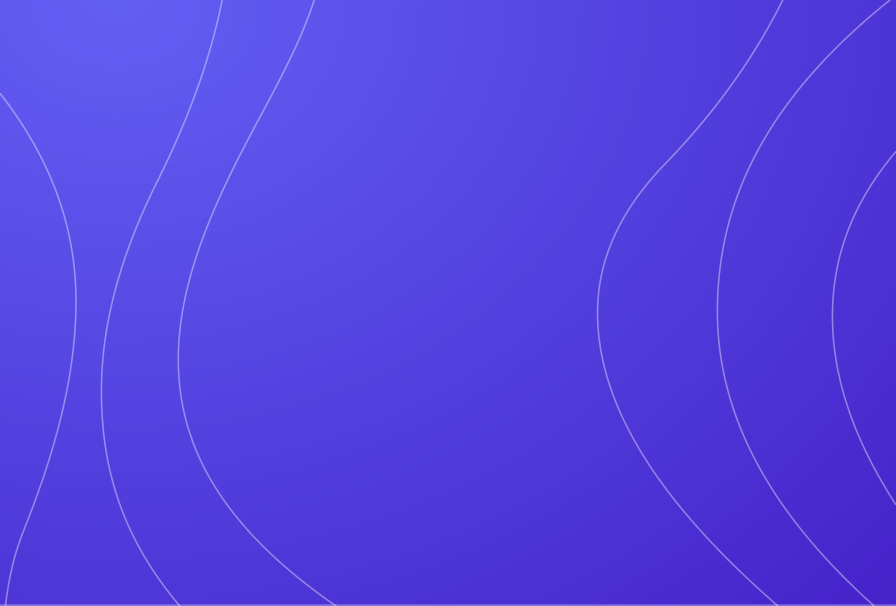
Give the GLSL for this background, as a WebGL 2 fragment shader.

```glsl
#version 300 es
precision highp float;

uniform vec2 u_resolution;
out vec4 fragColor;

const float ASPECT = 1.48;
const float FAR = 10.0;
const vec3 LIGHT_INDIGO = vec3(0.386, 0.374, 0.958);
const vec3 DEEP_VIOLET = vec3(0.260, 0.122, 0.780);
const vec3 LINE_TINT = vec3(0.96, 0.94, 1.0);

// A knot holds x, depth below the top edge, and slope dx/ddepth.
// Distance to the cubic Hermite span between two knots.
float spanDistance(vec2 p, vec3 a, vec3 b) {
    if (p.y < a.y || p.y > b.y) return FAR;
    float h = b.y - a.y;
    float t = (p.y - a.y) / h;
    float rise = b.x - a.x;
    float c2 = 3.0 * rise - h * (2.0 * a.z + b.z);
    float c3 = h * (a.z + b.z) - 2.0 * rise;
    float x = a.x + t * (h * a.z + t * (c2 + t * c3));
    float slope = a.z + t * (2.0 * c2 + 3.0 * t * c3) / h;
    return abs(p.x - x) / sqrt(1.0 + slope * slope);
}

float curveDistance(vec2 p, vec3 a, vec3 b, vec3 c) {
    return min(spanDistance(p, a, b), spanDistance(p, b, c));
}

float curveDistance(vec2 p, vec3 a, vec3 b, vec3 c, vec3 d) {
    return min(curveDistance(p, a, b, c), spanDistance(p, c, d));
}

// Three flowing lines on the left side
float leftLines(vec2 p) {
    float outer = curveDistance(p, vec3(0.0, 0.154, 0.78), vec3(0.1255, 0.497, 0.0),
                                vec3(0.0385, 0.877, -0.4), vec3(0.009, 1.0, -0.12));
    float middle = curveDistance(p, vec3(0.367, 0.0, -0.2), vec3(0.26, 0.299, -0.5),
                                 vec3(0.1675, 0.645, 0.0), vec3(0.297, 1.0, 0.85));
    float inner = curveDistance(p, vec3(0.519, 0.0, -0.32), vec3(0.414, 0.222, -0.53),
                                vec3(0.2945, 0.593, 0.0), vec3(0.555, 1.0, 1.45));
    return min(outer, min(middle, inner));
}

// Three flowing lines on the right side
float rightLines(vec2 p) {
    float inner = curveDistance(p, vec3(1.293, 0.0, -0.5), vec3(1.099, 0.27, -0.97),
                                vec3(0.987, 0.516, 0.0), vec3(1.285, 1.0, 1.15));
    float middle = curveDistance(p, vec3(1.47, 0.0, -1.25), vec3(1.185, 0.514, 0.0),
                                 vec3(1.444, 1.0, 1.12));
    float outer = curveDistance(p, vec3(1.48, 0.25, -0.85), vec3(1.375, 0.522, 0.0),
                                vec3(1.48, 0.833, 0.65));
    return min(inner, min(middle, outer));
}

// Elliptical glow spreading from the top edge
vec3 backdrop(vec2 uv, vec2 center, vec2 radius) {
    float t = length((uv - center) / radius);
    return mix(LIGHT_INDIGO, DEEP_VIOLET, clamp(t, 0.0, 1.0));
}

float stroke(float dist, float halfWidth, float pixel) {
    return clamp((halfWidth - dist) / pixel + 0.5, 0.0, 1.0);
}

void main() {
    vec2 uv = gl_FragCoord.xy / u_resolution;
    vec2 p = vec2(uv.x * ASPECT, 1.0 - uv.y);
    float pixel = 1.0 / u_resolution.y;

    vec3 color = backdrop(uv, vec2(0.13, 1.0), vec2(1.28, 1.53));
    float line = stroke(min(leftLines(p), rightLines(p)), 0.0013, pixel);
    color = mix(color, LINE_TINT, 0.42 * line);

    // Pale strip along the bottom edge
    float strip = stroke(uv.y, 0.0029, pixel);
    color = mix(color, vec3(1.0), 0.3 * strip);

    fragColor = vec4(color, 1.0);
}
```
